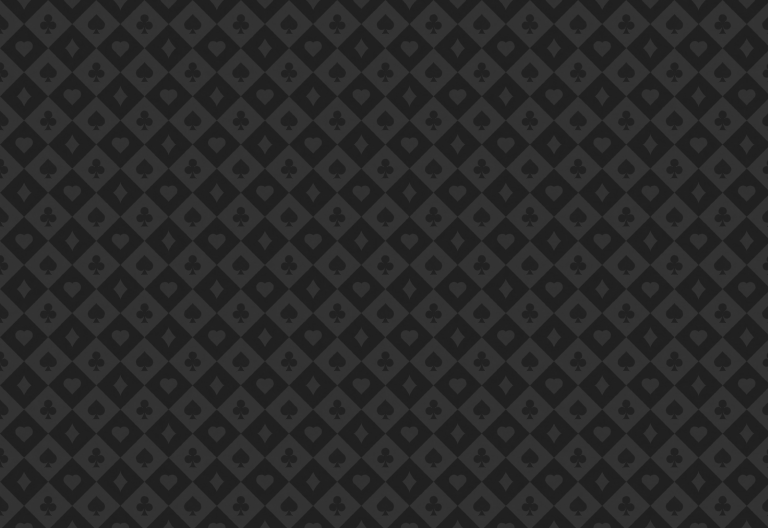
Reproduce this pattern procedurally as a WebGL 2 fragment shader.

```glsl
#version 300 es
precision highp float;

uniform vec2 u_resolution;
out vec4 fragColor;

vec2 gradient(vec2 cell) {
  vec2 h = vec2(dot(cell, vec2(127.1, 311.7)), dot(cell, vec2(269.5, 183.3)));
  return 2.0 * fract(sin(h) * 43758.5) - 1.0;
}

float gradientNoise(vec2 p) {
  vec2 i = floor(p), f = fract(p);
  vec2 u = f * f * (3.0 - 2.0 * f);
  vec2 e = vec2(0.0, 1.0);
  float bottom = mix(dot(gradient(i), f), dot(gradient(i + e.yx), f - e.yx), u.x);
  float top = mix(dot(gradient(i + e), f - e), dot(gradient(i + 1.0), f - 1.0), u.x);
  return mix(bottom, top, u.y);
}

// Unit heart with its tip at the origin
float heartShape(vec2 p) {
  p.x = abs(p.x);
  if (p.x + p.y > 1.0) return length(p - vec2(0.25, 0.75)) - 0.3536;
  vec2 notch = p - vec2(0.0, 1.0);
  vec2 side = p - 0.5 * max(p.x + p.y, 0.0);
  return sqrt(min(dot(notch, notch), dot(side, side))) * sign(p.x - p.y);
}

float heart(vec2 p) {
  return 0.3 * heartShape((p + vec2(0.0, 0.185)) / 0.3);
}

float diamond(vec2 p) {
  vec2 a = abs(p) / vec2(0.15, 0.205);
  return 0.11 * (a.x + a.y + 0.5 * a.x * a.y - 1.0);
}

// Flared foot shared by spade and club
float stem(vec2 p) {
  float rise = p.y + 0.06;
  float flare = abs(p.x) - 0.015 - 2.8 * rise * rise;
  return max(flare, max(-0.2 - p.y, p.y + 0.02));
}

float spade(vec2 p) {
  float body = 0.295 * heartShape(vec2(p.x, 0.205 - p.y) / 0.295);
  return min(body, stem(p));
}

float club(vec2 p) {
  float leaves = length(p - vec2(0.0, 0.118)) - 0.085;
  leaves = min(leaves, length(vec2(abs(p.x) - 0.086, p.y + 0.03)) - 0.083);
  float core = length(p - vec2(0.0, 0.015)) - 0.05;
  return min(min(leaves, core), stem(p));
}

float cover(float d, float soft) {
  return 1.0 - smoothstep(-soft, soft, d);
}

void main() {
  // Grid of cells counted from the top left
  vec2 p = vec2(gl_FragCoord.x, u_resolution.y - gl_FragCoord.y) / u_resolution.y * 10.96;
  float soft = 0.8 * 10.96 / u_resolution.y;
  float roughness = 0.007 * gradientNoise(p * 19.0);

  // Light cells hold clubs and spades
  vec2 lightId = floor(p + vec2(0.5, 0.0));
  vec2 q = (p - lightId - vec2(0.0, 0.5)) * vec2(1.0, -1.0);
  float cell = (abs(q.x) + abs(q.y) - 0.5) * 0.7071;
  float blackSuit = mod(lightId.x + lightId.y, 2.0) > 0.5 ? club(q) : spade(q);

  // Dark cells hold hearts and diamonds
  vec2 darkId = floor(p + vec2(0.0, 0.5));
  vec2 r = (p - darkId - vec2(0.5, 0.0)) * vec2(1.0, -1.0);
  float redSuit = mod(darkId.x + darkId.y, 2.0) > 0.5 ? heart(r) : diamond(r);

  float tone = cover(cell + roughness, soft);
  tone -= 0.92 * cover(blackSuit + roughness, soft);
  tone += 0.92 * cover(redSuit + roughness, soft);

  // Faint mottling of the surface
  float mottle = 0.006 * gradientNoise(p * 7.0) + 0.006 * gradientNoise(p * 23.0 + 40.0);
  vec3 color = mix(vec3(0.125), vec3(0.2), clamp(tone, 0.0, 1.0)) + mottle;
  fragColor = vec4(color, 1.0);
}
```
